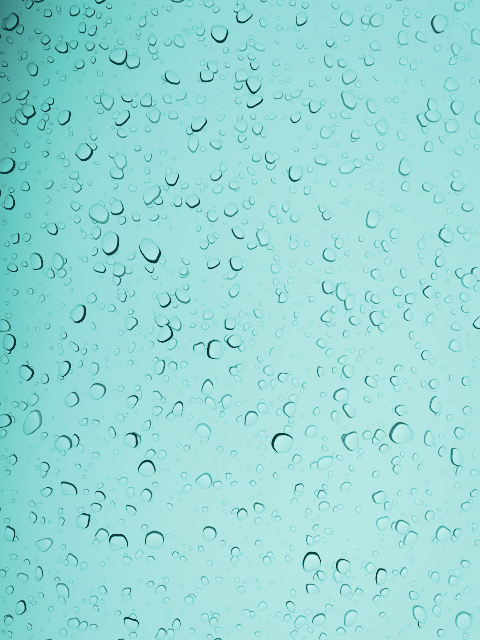
Reproduce this texture procedurally as a WebGL 1 fragment shader.

```glsl
precision highp float;
// Water drops on a pane of glass in front of a soft teal glow.
// One tone value is shaded by the glow, then by four layers of jittered drops
// whose dark crescents face the focus; a colour ramp turns the tone into teal.

uniform vec2 u_resolution;

const vec3 INK   = vec3(0.06, 0.22, 0.22);
const vec3 DEEP  = vec3(0.20, 0.48, 0.47);
const vec3 SEA   = vec3(0.30, 0.64, 0.62);
const vec3 TEAL  = vec3(0.40, 0.79, 0.77);
const vec3 AQUA  = vec3(0.56, 0.85, 0.84);
const vec3 PALE  = vec3(0.67, 0.89, 0.88);
const vec3 GLINT = vec3(0.80, 0.95, 0.94);

const vec2 GLOW_CENTRE = vec2(0.64, 0.38);  // share of width and height
const vec2 RIM_FOCUS   = vec2(0.31, 0.46);  // in canvas heights
const float GLOW_TONE  = 5.25;
const float CLOUD      = 0.22;
const float WOBBLE     = 0.46;   // irregularity of drop outlines
const float RIM_SHIFT  = 0.21;   // crescent offset, in drop radii
const float RIM_INNER  = 0.90;   // inner edge of crescent, in drop radii
const float JITTER     = 0.76;   // scatter within a cell

vec2 hash2(vec2 p) {
  vec3 q = fract(p.xyx * vec3(0.1031, 0.1030, 0.0973));
  q += dot(q, q.yzx + 33.33);
  return fract((q.xx + q.yz) * q.zy);
}

float cornerSlope(vec2 cell, vec2 offset) {
  return dot(hash2(cell + 57.0) * 2.0 - 1.0, offset);
}

float gradientNoise(vec2 p) {
  vec2 i = floor(p), f = fract(p);
  vec2 u = f * f * f * (f * (f * 6.0 - 15.0) + 10.0);
  vec2 e = vec2(1.0, 0.0);
  float low = mix(cornerSlope(i, f), cornerSlope(i + e, f - e), u.x);
  float high = mix(cornerSlope(i + e.yx, f - e.yx), cornerSlope(i + 1.0, f - 1.0), u.x);
  return mix(low, high, u.y);
}

// Tone 0 is ink, 5 is the pale glow, 6 a glint
vec3 ramp(float t) {
  vec3 c = mix(INK, DEEP, clamp(t, 0.0, 1.0));
  c = mix(c, SEA, clamp(t - 1.0, 0.0, 1.0));
  c = mix(c, TEAL, clamp(t - 2.0, 0.0, 1.0));
  c = mix(c, AQUA, clamp(t - 3.0, 0.0, 1.0));
  c = mix(c, PALE, clamp(t - 4.0, 0.0, 1.0));
  return mix(c, GLINT, clamp(t - 5.0, 0.0, 1.0));
}

// Glow that falls off fastest to the left and the top
float glowTone(vec2 q) {
  vec2 d = q - GLOW_CENTRE;
  vec2 fall = mix(vec2(3.5, 1.0), vec2(1.9, 2.3), step(0.0, d));
  float edge = 0.6 * exp(-q.x * 9.0) * (0.5 + q.y);
  float corner = 0.9 * exp(-4.5 * length(q - vec2(0.0, 1.0)));
  return GLOW_TONE - dot(fall, d * d) - edge - corner + CLOUD * gradientNoise(q * 3.0);
}

// Distance to a stretched, slightly lumpy drop
float dropDistance(vec2 v, float radius, mat2 shape, vec2 lump) {
  vec2 w = shape * v;
  float wobble = WOBBLE * gradientNoise(w / radius * 0.8 + lump);
  return length(w) - radius * (1.0 + wobble);
}

// Paints one layer of drops over the tone
float addDrops(float tone, float base, vec2 p, float cells, float chance,
               vec2 radii, float ink) {
  float px = 0.6 / u_resolution.y;
  vec2 home = floor(p * cells);
  for (int y = -1; y <= 1; y++) {
    for (int x = -1; x <= 1; x++) {
      vec2 cell = home + vec2(float(x), float(y));
      vec2 id = cell + cells * 7.0;
      vec2 pick = hash2(id), look = hash2(id + 113.0), turn = hash2(id + 241.0);
      vec2 centre = (cell + 0.5 + JITTER * (hash2(id + 391.0) - 0.5)) / cells;
      vec2 v = p - centre;
      float radius = mix(radii.x, radii.y, pick.y * pick.y);
      if (pick.x > chance || length(v) > radius * 2.0) continue;

      // Outline: mostly upright ovals, tilted at random
      float tilt = (turn.x - 0.5) * 2.4;
      float stretch = 0.92 + 0.34 * look.x;
      mat2 shape = mat2(stretch, 0.0, 0.0, 1.0 / stretch)
                 * mat2(cos(tilt), sin(tilt), -sin(tilt), cos(tilt));
      vec2 lump = look * 40.0;
      float d = dropDistance(v, radius, shape, lump);
      float inside = smoothstep(px, -px, d);

      // Crescent: the drop minus a smaller copy moved away from the focus
      vec2 facing = normalize(normalize(RIM_FOCUS - centre + 0.001) + (turn - 0.5) * 0.9);
      float inner = dropDistance(v + facing * radius * RIM_SHIFT,
                                 radius * RIM_INNER, shape, lump);
      float crescent = smoothstep(-px, px + 0.05 * radius, inner);

      // Body: faint outline, lighter towards the crescent
      float side = dot(v, facing) / radius;
      float outline = smoothstep(-0.24 * radius, 0.0, d);
      float body = base + 0.15 + 0.55 * side - 0.8 * outline;
      float faint = smoothstep(0.35, 0.70, centre.x) * smoothstep(0.40, 0.85, centre.y);
      float strength = ink * (0.45 + 0.75 * look.y) * (1.0 - 0.35 * faint);
      tone = mix(tone, body - strength * crescent, inside);
    }
  }
  return tone;
}

void main() {
  vec2 p = gl_FragCoord.xy / u_resolution.y;
  float base = glowTone(gl_FragCoord.xy / u_resolution);
  float tone = base;
  tone = addDrops(tone, base, p, 58.0, 0.36, vec2(0.0020, 0.0036), 2.6);
  tone = addDrops(tone, base, p, 36.0, 0.66, vec2(0.0042, 0.0074), 3.7);
  tone = addDrops(tone, base, p, 23.0, 0.60, vec2(0.0070, 0.0118), 4.6);
  tone = addDrops(tone, base, p, 14.0, 0.45, vec2(0.0108, 0.0168), 5.2);
  gl_FragColor = vec4(ramp(tone), 1.0);
}
```
